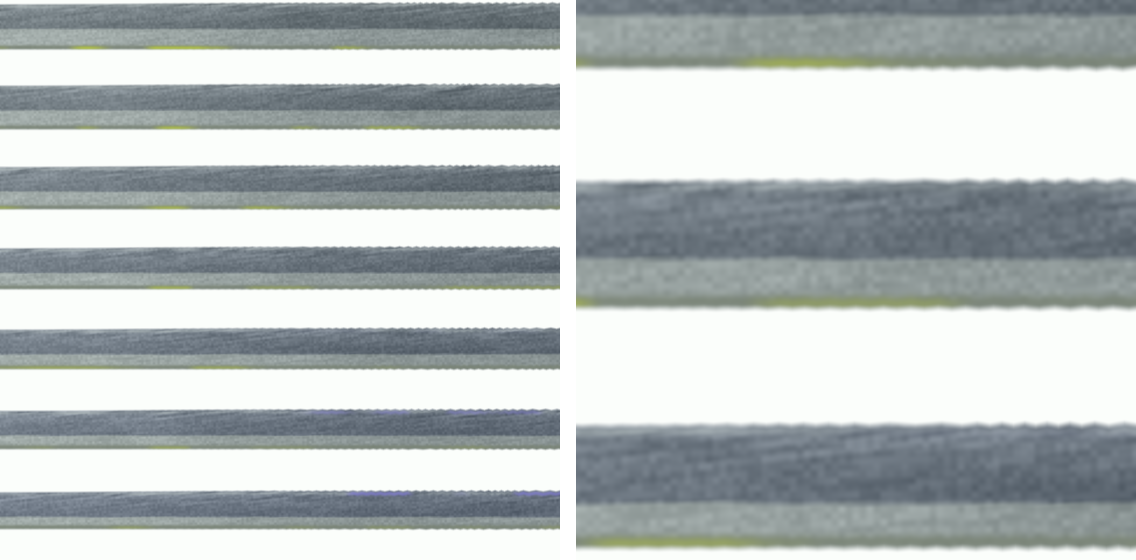
Left, the full canvas; right, a detail of the centre.
Write a WebGL 1 fragment shader that draws this pattern.

```glsl
precision highp float;

uniform vec2 u_resolution;

// Layout, in canvas units measured down from the top edge
const float FIRST_TOP = 0.0055;
const float PITCH = 0.1452;
const float LAST_SLAT = 6.0;
const float FACE_HEIGHT = 0.0465;
const float LIP_FIRST = 0.0365;
const float LIP_LAST = 0.0220;
const float EDGE_SOFTNESS = 0.0028;

// Wear
const float TEETH_COUNT = 62.0;
const float TEETH_DEPTH = 0.0022;
const float STREAK_SLOPE = 0.11;
const float STREAK_STRENGTH = 0.13;
const float GRAIN_STRENGTH = 0.075;

// Colours
const vec3 GAP = vec3(0.985, 0.995, 0.985);
const vec3 FACE_LEFT = vec3(0.48, 0.52, 0.54);
const vec3 FACE_RIGHT = vec3(0.39, 0.43, 0.45);
const vec3 LIP_LEFT = vec3(0.64, 0.68, 0.67);
const vec3 LIP_RIGHT = vec3(0.54, 0.58, 0.58);
const vec3 RIM = vec3(0.47, 0.51, 0.45);
const vec3 HIGHLIGHT = vec3(0.72, 0.76, 0.75);
const vec3 LIME_FRINGE = vec3(0.73, 0.80, 0.22);
const vec3 VIOLET_FRINGE = vec3(0.47, 0.46, 0.78);

float hash(vec2 p) {
    p = fract(p * vec2(0.1031, 0.1137));
    p += dot(p, p.yx + 33.33);
    return fract((p.x + p.y) * p.x * 17.0);
}

float noise(vec2 p) {
    vec2 cell = floor(p);
    vec2 f = fract(p);
    f = f * f * (3.0 - 2.0 * f);
    float low = mix(hash(cell), hash(cell + vec2(1.0, 0.0)), f.x);
    float high = mix(hash(cell + vec2(0.0, 1.0)), hash(cell + vec2(1.0)), f.x);
    return mix(low, high, f.y);
}

// Soft step centred on the edge
float softEdge(float edge, float value) {
    return smoothstep(edge - EDGE_SOFTNESS, edge + EDGE_SOFTNESS, value);
}

// Gaussian band around a centre line
float band(float value, float centre, float width) {
    float d = (value - centre) / width;
    return exp(-d * d);
}

// Serration that grows toward the right
float teeth(float x, float seed) {
    float wobble = noise(vec2(x * 14.0, seed));
    float saw = abs(fract(x * TEETH_COUNT + wobble * 2.0) - 0.5) * 2.0;
    return (saw - 0.5) * TEETH_DEPTH * smoothstep(0.15, 0.9, x);
}

void main() {
    vec2 uv = gl_FragCoord.xy / u_resolution;
    float x = uv.x;
    float down = 1.0 - uv.y;

    // Nearest slat, with the split taken inside the gap
    float slat = clamp(floor((down - FIRST_TOP) / PITCH + 0.2), 0.0, LAST_SLAT);
    float order = slat / LAST_SLAT;
    float y = down - FIRST_TOP - slat * PITCH;
    float seed = slat * 19.0 + 7.0;

    float top = 0.0025 * (1.0 - smoothstep(0.0, 0.5, x)) + teeth(x, seed);
    float bottom = FACE_HEIGHT + mix(LIP_FIRST, LIP_LAST, order)
        + teeth(x, seed + 5.0) * 0.7;

    // Slanted fibres, fine grain and broad mottling
    float skewed = y + x * STREAK_SLOPE;
    float fibre = noise(vec2(x * 24.0 + seed, skewed * 230.0 + seed)) - 0.5;
    float grain = noise(vec2(x, y) * 240.0 + seed) - 0.5;
    float mottle = noise(vec2(x * 11.0, y * 55.0) + seed) - 0.5;

    // Dark face above, paler lip below
    float shade = smoothstep(0.0, 0.85, x);
    vec3 face = mix(FACE_LEFT, FACE_RIGHT, shade);
    face += vec3(-0.01, -0.01, 0.02) * order;
    face += 0.06 * (1.0 - smoothstep(0.0, FACE_HEIGHT, y)) - 0.025;
    vec3 lip = mix(LIP_LEFT, LIP_RIGHT, shade);
    vec3 colour = mix(face, lip, softEdge(FACE_HEIGHT + fibre * 0.002, y));

    float upperFace = 1.0 - smoothstep(0.008, 0.032, y);
    colour += fibre * STREAK_STRENGTH * mix(0.35, 1.0, upperFace);
    colour += grain * GRAIN_STRENGTH + mottle * 0.035;

    // Bright crest and greenish rim
    float crest = band(y, top + 0.004, 0.003);
    colour = mix(colour, HIGHLIGHT, crest * (0.3 + fibre * 0.5));
    float rim = band(y, bottom - 0.004, 0.0042);
    colour = mix(colour, RIM, rim * 0.8);

    // Patchy colour fringes fading across the stack
    float limePatch = smoothstep(0.45, 0.8, noise(vec2(x * 13.0, seed + 3.0)));
    float lime = limePatch * mix(0.85, 0.25, order) * (1.0 - 0.5 * shade);
    colour = mix(colour, LIME_FRINGE, lime * band(y, bottom - 0.003, 0.0035));
    float violetPatch = smoothstep(0.35, 0.75, noise(vec2(x * 17.0, seed + 9.0)));
    float violet = violetPatch * smoothstep(0.6, 1.0, order) * smoothstep(0.3, 0.6, x);
    colour = mix(colour, VIOLET_FRINGE, violet * band(y, top + 0.005, 0.0035) * 0.75);

    float inside = softEdge(top, y) * (1.0 - softEdge(bottom, y));
    gl_FragColor = vec4(mix(GAP, colour, inside), 1.0);
}
```
